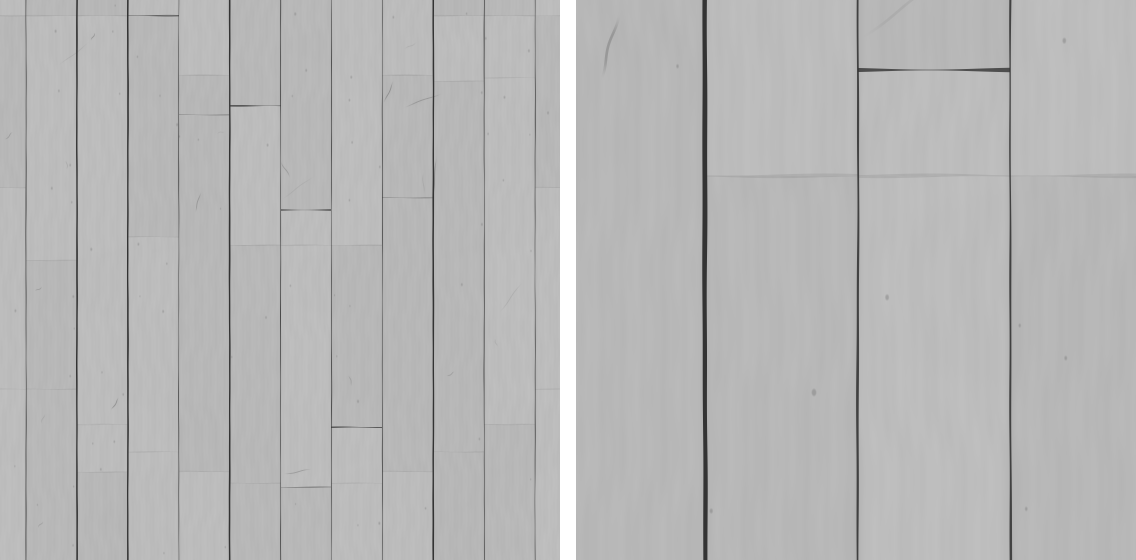
Left, the full canvas; right, a detail of the centre.
Reproduce this texture procedurally as a WebGL 1 fragment shader.

```glsl
precision highp float;
// Worn pale grey floorboards: eleven columns with dark gaps, butt joints, grain and scratches.

uniform vec2 u_resolution;

#define PLANKS 11.0
#define FIRST_SEAM 0.0465
#define WIDE_GAP 0.0013
#define THIN_GAP 0.0006
#define JOINT_GAP 0.0008
#define WOOD_COLOR vec3(0.728)
#define GAP_COLOR vec3(0.2)
#define SCRATCH_COLOR vec3(0.46)
#define TONE_SPREAD 0.013
#define GRAIN_DEPTH 0.0045
#define SCRATCHES 22
#define SPECK_GRID 26.0

const float TAU = 6.2831853;

float hash(vec2 p) {
    return fract(sin(dot(p, vec2(12.99, 78.23))) * 4375.85);
}

// Share of a pixel covered by a line of half width w at distance d.
float lineCover(float d, float w, float px) {
    return max(min(d + 0.5 * px, w) - max(d - 0.5 * px, -w), 0.0) / px;
}

// Smooth wavering that repeats over the unit interval, within -1 to 1.
float waver(float t, float phase) {
    return (sin(TAU * 2.0 * t + phase) + 0.6 * sin(TAU * 5.0 * t + 2.3 * phase)
          + 0.4 * sin(TAU * 13.0 * t + 4.1 * phase)) * 0.5;
}

// Heights of the three butt joints of a plank column.
vec3 jointHeights(float column, float center) {
    float offset = column - 5.0;
    return vec3(fract(0.535 + 0.723 * column - 0.101 * column * column),
                0.972 - 0.41 * center,
                0.13 + 0.007 * offset * offset);
}

// Vertical gap; seams 1, 2, 4 and 8 are the widest.
float seamCover(vec2 p, float u, float px) {
    float seam = floor(u + 0.5);
    float id = mod(seam, PLANKS);
    float octave = log2(max(id, 0.7));
    float wide = 1.0 - step(0.01, abs(octave - floor(octave + 0.5)));
    float wear = waver(p.y, id * 1.7);
    float d = abs((u - seam) / PLANKS + 0.0004 * waver(p.y, id * 3.1 + 1.0));
    float thin = THIN_GAP * (0.75 + 0.35 * hash(vec2(id, 4.0)) + 0.4 * wear);
    float width = mix(thin, WIDE_GAP * (1.0 + 0.15 * wear), wide);
    float shadow = 0.1 * exp(-d / 0.0015);
    return min(lineCover(d, width, px) * mix(0.8, 0.95, wide) + shadow, 1.0);
}

// Fine lengthwise streaks, bent differently on every board.
float grain(float across, float y, float phase) {
    float bend = waver(y, phase);
    return sin(across * 19.0 + 4.0 * bend + phase)
         + 0.7 * sin(across * 47.0 - 3.0 * bend + 2.0 * phase)
         + 0.6 * sin(across * 93.0 + 5.0 * bend);
}

// Short straight marks with tapered ends, wrapping round the tile.
float scratchCover(vec2 p, float px) {
    float cover = 0.0;
    for (int i = 0; i < SCRATCHES; i++) {
        float n = float(i) + 1.0;
        vec2 place = vec2(hash(vec2(n, 1.0)), hash(vec2(n, 2.0)));
        float angle = mix(0.15, 2.3, hash(vec2(n, 3.0)));
        float size = mix(0.008, 0.045, pow(hash(vec2(n, 5.0)), 2.0));
        vec2 axis = vec2(cos(angle), sin(angle));
        vec2 q = fract(p - place + 0.5) - 0.5;
        float along = dot(q, axis) / size;
        float d = abs(dot(q, vec2(-axis.y, axis.x)) + 0.0008 * sin(along * 4.0 + n));
        float taper = 1.0 - smoothstep(0.3, 1.0, abs(along));
        float strength = mix(0.12, 0.6, hash(vec2(n, 6.0)));
        float mark = lineCover(d, 0.0008, px) + 0.15 * exp(-d / 0.002);
        cover = max(cover, mark * taper * strength);
    }
    return cover;
}

// Cellular specks: at most one small oval dent in each cell.
float speckCover(vec2 p, float px) {
    vec2 cell = floor(p * SPECK_GRID);
    vec2 spot = 0.2 + 0.6 * vec2(hash(cell + 3.0), hash(cell + 9.0));
    vec2 q = (fract(p * SPECK_GRID) - spot) / SPECK_GRID;
    float radius = mix(0.0006, 0.0016, hash(cell + 5.0));
    float dot_ = 1.0 - smoothstep(radius - px, radius + px, length(q * vec2(1.0, 0.65)));
    return dot_ * step(0.88, hash(cell)) * 0.4;
}

void main() {
    vec2 p = gl_FragCoord.xy / u_resolution;
    float px = 1.0 / min(u_resolution.x, u_resolution.y);
    float u = (p.x - FIRST_SEAM) * PLANKS;
    float column = mod(floor(u), PLANKS);
    float center = 1.0 - smoothstep(1.0, 2.5, abs(column - 5.0));

    // Board identity and tone
    vec3 joints = jointHeights(column, center);
    float board = mod(dot(step(joints, vec3(p.y)), vec3(1.0)), 3.0);
    float phase = 1.6 * column + 1.57 * board + 3.8;
    float blotch = waver(p.x, 1.0 + 2.0 * waver(p.y, 2.0)) * 0.004;
    float tone = TONE_SPREAD * sin(phase) + blotch;
    vec3 color = WOOD_COLOR + tone + GRAIN_DEPTH * grain(fract(u), p.y, phase);

    // Scratches and specks
    color = mix(color, SCRATCH_COLOR, max(scratchCover(p, px), speckCover(p, px)));

    // Butt joints, most of them nearly closed
    vec3 strength = vec3(mix(0.08, 0.8, center),
                         0.1 + 0.6 * step(abs(column - 2.0), 0.5),
                         0.08 + 0.3 * step(abs(column - 5.0), 0.5));
    vec3 d = abs(p.y - joints + 0.0006 * sin(fract(u) * 5.0 + phase));
    vec3 lines = vec3(lineCover(d.x, JOINT_GAP, px), lineCover(d.y, JOINT_GAP, px),
                      lineCover(d.z, JOINT_GAP, px));
    color = mix(color, GAP_COLOR, min(dot(lines, strength), 1.0));

    // Gaps between columns
    color = mix(color, GAP_COLOR, seamCover(p, u, px));
    gl_FragColor = vec4(color, 1.0);
}
```
